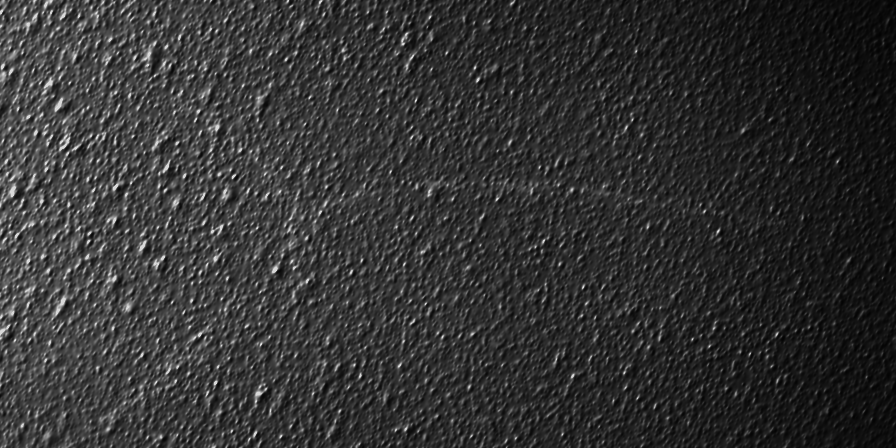
A Shadertoy shader for this texture:

```glsl
// Dark rough plaster under raking light from the upper left, with pale cracks.
// The relief is summed from scattered round bumps: each adds its slope towards
// the light, and the total brightens or darkens a broad light falloff.

vec3 hash3(vec2 cell) {
    vec3 h = fract(cell.xyx * vec3(0.1031, 0.1030, 0.0973));
    h += dot(h, h.yxz + 33.33);
    return fract((h.xxy + h.yzz) * h.zyx);
}

// Slope along x of one random bump per cell; high sparsity leaves few tall ones.
float bumpSlope(vec2 q, float sparsity) {
    vec2 cell = floor(q);
    float slope = 0.0;
    for (int j = -1; j <= 1; j++) {
        for (int i = -1; i <= 1; i++) {
            vec2 neighbour = cell + vec2(i, j);
            vec3 rnd = hash3(neighbour);
            vec2 d = q - neighbour - rnd.xy;
            slope += pow(rnd.z, sparsity) * d.x * exp(-6.0 * dot(d, d));
        }
    }
    return slope;
}

// Soft blotches from layered, mutually bent sines, about -1 to 1.
float mottle(vec2 p) {
    float sum = 0.0, amp = 0.5;
    for (int i = 0; i < 4; i++) {
        p = mat2(0.8, 0.6, -0.6, 0.8) * p * 1.7 + 1.3;
        sum += amp * sin(p.x + 1.5 * sin(p.y)) * cos(p.y * 0.8);
        amp *= 0.7;
    }
    return sum;
}

// Pale wavering line from a to b, bowed sideways, fading at both ends.
float crack(vec2 p, vec2 a, vec2 b, float bow) {
    vec2 span = b - a;
    float len = length(span);
    float t = dot(p - a, span) / (len * len);
    float side = dot(p - a, vec2(-span.y, span.x)) / len;
    float s = t * len + a.x * 3.0;
    float wander = 0.007 * sin(31.0 * s + 2.0 * sin(17.0 * s))
                 + 0.003 * sin(97.0 * s + sin(61.0 * s));
    float off = side - bow * 4.0 * t * (1.0 - t) - wander;
    float fade = smoothstep(0.0, 0.15, t) * (1.0 - smoothstep(0.75, 1.0, t));
    float patchy = 0.65 + 0.35 * sin(23.0 * s + 2.0 * sin(11.0 * s));
    float line = exp(-pow(off / 0.006, 2.0)) + 0.3 * exp(-pow(off / 0.02, 2.0));
    return line * fade * patchy;
}

void mainImage(out vec4 fragColor, in vec2 fragCoord) {
    vec2 p = fragCoord / iResolution.y;

    // Axes along and across the light; bumps are longer across it
    vec2 toLight = normalize(vec2(-0.85, 0.5));
    vec2 q = vec2(dot(p, toLight), 0.75 * dot(p, vec2(toLight.y, -toLight.x))) + 7.0;

    // Grain from coarse to fine, with a few larger lumps towards the left
    float relief = 3.0 * bumpSlope(q * 48.0, 2.0)
                 + 6.0 * bumpSlope(q * 78.0 + 19.0, 1.0)
                 + 4.0 * bumpSlope(q * 130.0 + 41.0, 1.0)
                 + (8.0 - 3.0 * p.x) * bumpSlope(q * 36.0 + 67.0, 8.0);
    relief *= 1.0 + 0.25 * mottle(p * 2.5 + 4.0);

    // Broad light: bright on the left, sinking to the right edge and corners
    float light = 0.31 * exp(-0.45 * p.x);
    light *= 1.0 - 0.5 * smoothstep(1.4, 2.05, p.x);
    light *= 1.0 - 0.4 * smoothstep(0.6, 1.05, p.y) * smoothstep(0.2, 1.7, p.x);
    light *= 1.0 - 0.2 * (1.0 - smoothstep(0.0, 0.35, p.y));
    light *= 1.0 + 0.12 * mottle(p * 1.6);

    // Cracks meeting left of the centre
    float cracks = 0.6 * crack(p, vec2(0.36, 0.80), vec2(0.68, 0.52), 0.02)
                 + 1.0 * crack(p, vec2(0.66, 0.57), vec2(0.66, 0.33), -0.01)
                 + 0.8 * crack(p, vec2(0.64, 0.51), vec2(1.26, 0.58), 0.04)
                 + 0.6 * crack(p, vec2(1.10, 0.59), vec2(1.80, 0.48), 0.015)
                 + 0.9 * crack(p, vec2(0.56, 0.36), vec2(0.12, 0.01), 0.035);
    light += 0.13 * cracks;

    float shade = light * exp(relief);
    fragColor = vec4(vec3(min(shade, 0.85)), 1.0);
}
```
